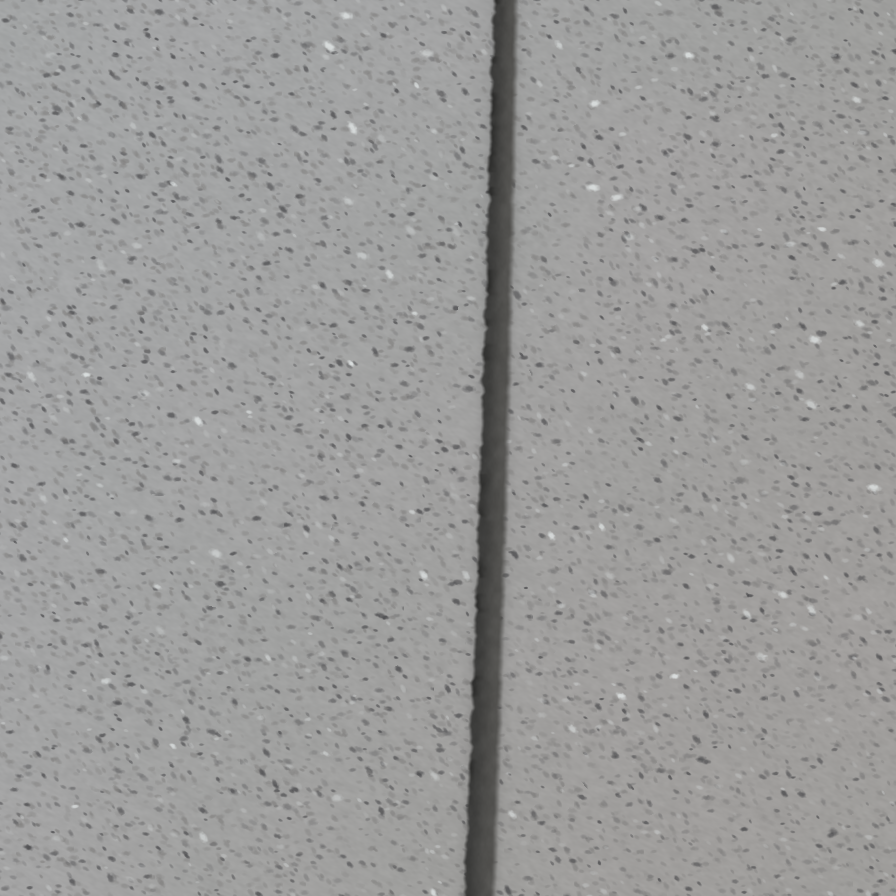
Reproduce this texture procedurally as a three.js fragment shader.

```glsl
varying vec2 vUv;

float hash(vec2 p) {
  vec3 q = fract(vec3(p.xyx) * 0.1031);
  q += dot(q, q.yzx + 33.33);
  return fract((q.x + q.y) * q.z);
}

float noise(vec2 p) {
  vec2 cell = floor(p), f = fract(p);
  f = f * f * (3.0 - 2.0 * f);
  return mix(mix(hash(cell), hash(cell + vec2(1.0, 0.0)), f.x),
             mix(hash(cell + vec2(0.0, 1.0)), hash(cell + 1.0), f.x), f.y);
}

float fbm(vec2 p) {
  float sum = 0.0, weight = 0.5;
  for (int i = 0; i < 4; i++) {
    sum += weight * noise(p);
    p = p * 2.03 + 17.1;
    weight *= 0.5;
  }
  return sum / 0.9375;
}

vec2 rotate(vec2 p, float angle) {
  float c = cos(angle), s = sin(angle);
  return vec2(c * p.x - s * p.y, s * p.x + c * p.y);
}

// One soft oblong fleck per occupied cell, of varied size and strength
float flecks(vec2 p, float scale, float radius, float density, float seed) {
  vec2 grid = rotate(p, seed) * scale + seed * 31.0;
  vec2 cell = floor(grid);
  vec2 id = cell + seed * 57.0;
  vec2 jitter = vec2(hash(id + 3.7), hash(id + 9.2));
  vec2 d = rotate(fract(grid) - mix(vec2(0.24), vec2(0.76), jitter), -seed) / scale;
  float tilt = 0.45 + (hash(id + 21.4) - 0.5) * 1.3;
  d = rotate(d, tilt) * vec2(0.75, 1.35);
  float size = radius * mix(0.6, 1.25, hash(id + 14.8));
  float wobble = 0.35 * size * (noise(p * 420.0) - 0.5);
  float shape = 1.0 - smoothstep(size * 0.3, size * 1.25, length(d) + wobble);
  float strength = mix(0.25, 1.0, pow(hash(id + 40.3), 1.6));
  return shape * strength * step(hash(id + 5.5), density);
}

// Gentle tonal drift, cool at the left and warm at the lower right
vec3 slab(vec2 p) {
  vec3 color = mix(vec3(0.645, 0.650, 0.653), vec3(0.622, 0.617, 0.608),
                   smoothstep(0.1, 1.5, p.x + 0.6 * (1.0 - p.y)));
  float cloud = fbm(p * 4.0 + 5.0) - 0.5;
  color += cloud * vec3(0.025, 0.012, 0.018);
  vec2 grain = rotate(p, 0.42);
  color += 0.035 * (fbm(grain * vec2(75.0, 180.0)) - 0.5);
  color += 0.022 * (noise(grain * vec2(180.0, 330.0)) - 0.5);
  return color;
}

vec3 addFlecks(vec3 color, vec2 p) {
  float patches = mix(0.65, 1.2, noise(p * 7.0 + 2.0));
  for (int i = 0; i < 3; i++) {
    float k = float(i);
    float dark = flecks(p, 43.0 + 9.0 * k, 0.0042 - 0.0005 * k, 0.36 * patches, 0.35 + 0.61 * k);
    color = mix(color, vec3(0.29, 0.29, 0.30), dark * 0.78);
    float faint = flecks(p, 61.0 + 8.0 * k, 0.0037, 0.38, 2.2 + 0.47 * k);
    color = mix(color, vec3(0.50, 0.495, 0.49), faint * 0.65);
  }
  float pale = flecks(p, 48.0, 0.0034, 0.30, 4.3);
  float bright = flecks(p, 27.0, 0.0050, 0.14, 5.2);
  color = mix(color, vec3(0.78, 0.79, 0.79), pale * 0.65);
  return mix(color, vec3(0.90, 0.92, 0.92), bright * 0.85);
}

// Slightly bowed groove with a ragged left lip and a softer right side
vec3 addGroove(vec3 color, vec2 p) {
  float center = 0.535 + 0.038 * p.y - 0.009 * p.y * p.y;
  float halfWidth = mix(0.0168, 0.0132, p.y);
  float x = p.x - center;
  float ragged = 0.0035 * (noise(vec2(p.y * 85.0, 4.0)) - 0.5)
               + 0.0020 * (noise(vec2(p.y * 210.0, 8.0)) - 0.5);
  float left = x + halfWidth + ragged;
  float right = halfWidth - x + ragged * 0.4;
  float mask = smoothstep(-0.0025, 0.0030, left) * smoothstep(-0.0035, 0.0050, right);

  float across = clamp(x / halfWidth * 0.5 + 0.5, 0.0, 1.0);
  vec3 depth = mix(vec3(0.235, 0.235, 0.230), vec3(0.325, 0.322, 0.312),
                   smoothstep(0.05, 0.85, across));
  depth += 0.055 * (fbm(p * vec2(130.0, 85.0)) - 0.5);
  float pits = smoothstep(0.60, 0.85, noise(vec2(p.y * 75.0, 19.0)));
  depth -= 0.06 * pits * exp(-pow(left / 0.007, 2.0));

  float shade = exp(-max(abs(x) - halfWidth, 0.0) / 0.006);
  color *= 1.0 - 0.09 * shade;
  return mix(color, depth, mask);
}

void main() {
  vec3 color = addFlecks(slab(vUv), vUv);
  color = addGroove(color, vUv);
  gl_FragColor = vec4(clamp(color, 0.0, 1.0), 1.0);
}
```
